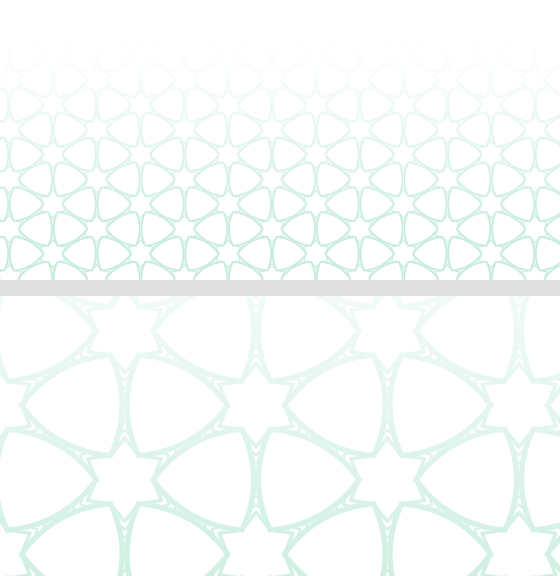
Top, the full canvas; bottom, a detail of the centre.
A Shadertoy shader for this pattern:

```glsl
float segmentDistance(vec2 p, vec2 a, vec2 b) {
    vec2 ab = b - a;
    return length(p - a - ab * clamp(dot(p - a, ab) / dot(ab, ab), 0.0, 1.0));
}

// Offset from the nearest star centre on a triangular lattice of unit spacing
vec2 nearestStar(vec2 p) {
    vec2 period = vec2(sqrt(3.0), 1.0);
    vec2 a = p - period * round(p / period);
    vec2 b = p - period * (floor(p / period) + 0.5);
    return dot(a, a) < dot(b, b) ? a : b;
}

// Fold onto one half of a star point; y runs from the centre to its tip
vec2 foldSixfold(vec2 p) {
    float sector = radians(60.0);
    float angle = atan(p.x, p.y);
    angle = abs(angle - sector * round(angle / sector));
    return length(p) * vec2(sin(angle), cos(angle));
}

float ink(float dist, float halfWidth, float pixel) {
    return 1.0 - smoothstep(halfWidth - pixel, halfWidth + pixel, dist);
}

void mainImage(out vec4 fragColor, in vec2 fragCoord) {
    vec2 uv = fragCoord / iResolution.y;
    float pixel = 4.2 / iResolution.y;
    vec2 p = foldSixfold(nearestStar((uv - vec2(0.815, 0.448)) * vec2(5.533, 5.647)));

    // Bowed triangle side, from its corner to where neighbours touch
    float bow = abs(length(p - vec2(0.791, 0.5)) - 0.775);
    float lines = ink(bow, 0.018, pixel);

    // Star edge, from the triangle corner to the tip
    vec2 valley = vec2(0.0935, 0.162);
    vec2 tip = vec2(0.0, 0.28);
    lines = max(lines, ink(segmentDistance(p, valley, tip), 0.012, pixel));

    // Small lace chevrons between the star tip and the contact point
    for (int i = 1; i <= 2; i++) {
        vec2 peak = tip + vec2(0.0, 0.055 * float(i));
        float chevron = segmentDistance(p, peak, peak + vec2(0.04, -0.04));
        float betweenSides = step(length(p - vec2(0.791, 0.5)), 0.775);
        lines = max(lines, ink(chevron, 0.008, pixel) * (1.0 - betweenSides));
    }

    // Mint ink fading to white toward the top
    float strength = 1.0 - smoothstep(0.05, 0.95, uv.y);
    vec3 color = mix(vec3(1.0), vec3(0.76, 0.92, 0.85), lines * strength);
    fragColor = vec4(color, 1.0);
}
```
